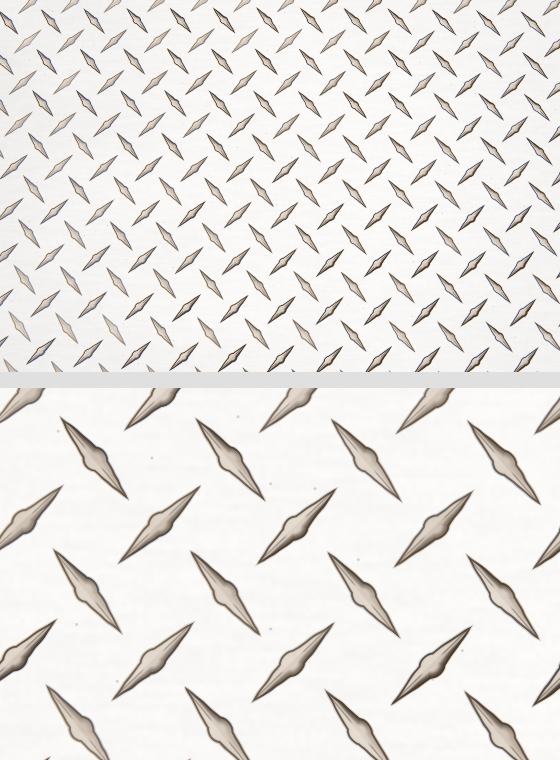
Top: the whole. Bottom: its middle third, enlarged.
Reproduce this texture procedurally as a WebGL 1 fragment shader.

```glsl
precision highp float;
uniform vec2 u_resolution;

float hash(vec2 p) {
  vec3 q = fract(p.xyx * 0.1031);
  q += dot(q, q.yzx + 33.33);
  return fract((q.x + q.y) * q.z);
}

float noise(vec2 p) {
  vec2 i = floor(p), f = fract(p);
  f = f * f * (3.0 - 2.0 * f);
  return mix(mix(hash(i), hash(i + vec2(1.0, 0.0)), f.x),
             mix(hash(i + vec2(0.0, 1.0)), hash(i + 1.0), f.x), f.y);
}

// Tilted plate: canvas position to tread cells, with slight lens bow
vec2 plateCell(vec2 p) {
  float side = (p.x - 0.53) / 0.47;
  p.y += 0.018 * (0.32 - p.y) * (1.0 - side * side);
  vec3 h = vec3(p, 1.0);
  return vec2(dot(h, vec3(13.159, 1.355, -1.2525)),
              dot(h, vec3(-0.086, 14.218, -0.5476))) /
         dot(h, vec3(0.0235, 0.1807, 1.0));
}

// Pointed blade with a round knob at its middle
float lozenge(float along, float across, float knobShift) {
  float taper = max(1.0 - abs(along) / 0.415, 0.0);
  float blade = (abs(across) - 0.08 * pow(taper, 0.75)) * 0.96;
  float knob = length(vec2((along - knobShift) * 0.85, across)) - 0.093;
  return max(min(blade, knob), abs(along) - 0.415);
}

vec3 addTread(vec3 color, vec2 cell, vec2 pos, float rising, float aa) {
  vec2 id = floor(cell + 0.5);
  vec2 q = cell - id;
  float r = hash(id + 17.0 + 40.0 * rising);
  float r2 = hash(id + 71.0 + 40.0 * rising);
  vec2 dir = mix(vec2(0.65, 0.76), vec2(0.70, -0.714), rising);
  float along = dot(q, dir);
  float across = dot(q, vec2(abs(dir.y), -dir.x * sign(dir.y)));
  float d = lozenge(along, across, 0.03 * (r2 - 0.5));
  d += 0.008 * (noise(cell * 14.0) - 0.5);

  // Light changes over the sheet, differently for each leaning
  float fallingShade = 0.95 - 1.5 * pos.y * (1.15 - pos.x);
  float risingShade = -0.05 + 0.6 * pos.x + 1.2 * pos.y;
  float shade = mix(fallingShade, risingShade, rising);
  shade = clamp(shade + 0.35 * (r - 0.5), 0.05, 1.0);

  // Thin colour fringe around the rim
  vec3 gold = vec3(0.82, 0.69, 0.53);
  vec3 blue = vec3(0.70, 0.75, 0.85);
  float cool = smoothstep(-0.04, 0.04, across * (0.5 - pos.x) * 4.0);
  color = mix(color, mix(gold, blue, cool),
              0.8 * smoothstep(0.004 + 0.5 * aa, -0.004, d));

  // Pale face, shaded flank and central ridge
  vec3 ink = mix(vec3(0.27, 0.22, 0.18), vec3(0.30, 0.32, 0.43),
                 cool * smoothstep(0.2, 0.9, abs(pos.x - 0.5) * 2.0));
  vec3 face = mix(vec3(0.90, 0.86, 0.82), vec3(0.78, 0.72, 0.66),
                  0.2 + 0.4 * r2 + 0.4 * noise(cell * 11.0));
  float flank = smoothstep(0.0, 0.025, across) * smoothstep(-0.065, -0.02, d);
  flank *= mix(mix(1.0, 0.25, smoothstep(-0.1, 0.1, along)), 1.0, rising);
  face = mix(face, ink, shade * flank);
  float ridge = smoothstep(0.005 + 0.7 * aa, 0.0, abs(across + 0.004));
  face = mix(face, ink, (0.15 + 0.35 * shade) * ridge *
             smoothstep(0.08, 0.13, abs(along)));

  // Lit flank and knob top
  float lit = smoothstep(0.0, -0.02, across) * smoothstep(-0.015, -0.035, d);
  face = mix(face, vec3(0.95, 0.93, 0.90), 0.4 * lit);

  // Dark outline
  float rim = smoothstep(0.008 + 0.5 * aa, 0.002, abs(d + 0.012));
  face = mix(face, ink, rim * (0.35 + 0.6 * shade));
  return mix(color, face, smoothstep(0.4 * aa, -0.4 * aa, d + 0.004));
}

void main() {
  vec2 pos = vec2(gl_FragCoord.x, u_resolution.y - gl_FragCoord.y) / u_resolution.x;
  vec2 cell = plateCell(pos);
  float aa = 13.0 / u_resolution.x;

  // Bright sheet with faint brushing and grime
  vec3 color = mix(vec3(0.985, 0.982, 0.975), vec3(0.95, 0.947, 0.94),
                   smoothstep(0.15, 0.65, length(pos - vec2(0.53, 0.33))));
  color += 0.015 * (noise(pos * vec2(40.0, 260.0)) - 0.5);
  color += 0.012 * (noise(pos * 300.0) - 0.5);
  color -= 0.018 * noise(pos * 9.0) * (1.0 - pos.x);

  // Scattered specks
  vec2 grid = pos * 70.0;
  vec2 id = floor(grid);
  vec2 center = 0.2 + 0.6 * vec2(hash(id + 3.0), hash(id + 9.0));
  float speck = smoothstep(0.09, 0.03, length(fract(grid) - center));
  color -= 0.15 * speck * step(0.96, hash(id + 31.0));

  // Two interleaved families of treads
  for (int k = 0; k < 2; k++) {
    float rising = float(k);
    color = addTread(color, cell + 0.5 * rising, pos, rising, aa);
  }
  gl_FragColor = vec4(clamp(color, 0.0, 1.0), 1.0);
}
```
